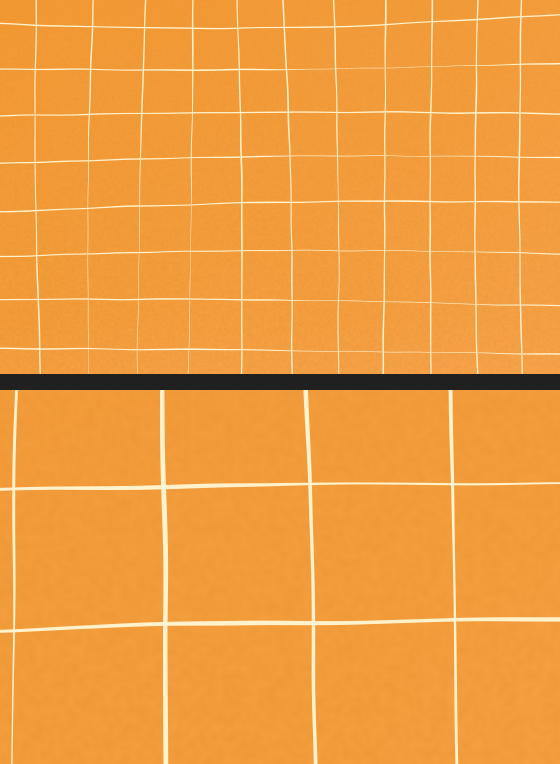
Top, the full canvas; bottom, a detail of the centre.
This pattern is drawn by a Shadertoy shader. Its source:

```glsl
// Hand-drawn wavy grid of cream lines on softly grained orange paper

const int   COLUMN_LINES = 11;
const int   ROW_LINES    = 8;
const vec2  CANVAS       = vec2(1.5, 1.0);       // drawing area, height = 1
const vec2  FIRST_LINE   = vec2(0.0957, 0.0742); // from the top left
const vec2  PITCH        = vec2(0.1295, 0.1233);
const vec2  CENTER_SHIFT = vec2(0.0352, -0.027); // uneven spacing mid-grid
const float LINE_WIDTH   = 0.0035;
const float WIDTH_WEAR   = 0.55;
const float WOBBLE       = 0.0032;
const float WOBBLE_RATE  = 7.0;
const float GRAIN_SCALE  = 130.0;
const float GRAIN_DEPTH  = 0.022;
const vec3  DEEP_ORANGE  = vec3(0.943, 0.592, 0.190);
const vec3  SOFT_ORANGE  = vec3(0.953, 0.626, 0.275);
const vec3  CREAM        = vec3(1.0, 0.95, 0.80);
const float PI           = 3.14159;

vec2 hashGradient(vec2 cell) {
    vec3 h = fract(cell.xyx * vec3(0.1031, 0.1030, 0.0973));
    h += dot(h, h.yzx + 33.33);
    float angle = 2.0 * PI * fract((h.x + h.y) * h.z);
    return vec2(cos(angle), sin(angle));
}

float gradientNoise(vec2 p) {
    vec2 i = floor(p), f = p - i;
    vec2 u = f * f * f * (f * (f * 6.0 - 15.0) + 10.0);
    vec2 e = vec2(1.0, 0.0);
    float a = dot(hashGradient(i), f);
    float b = dot(hashGradient(i + e.xy), f - e.xy);
    float c = dot(hashGradient(i + e.yx), f - e.yx);
    float d = dot(hashGradient(i + e.xx), f - e.xx);
    return mix(mix(a, b, u.x), mix(c, d, u.x), u.y);
}

// Pixel coverage of a stroke, exact even when thinner than a pixel
float strokeCoverage(float offset, float width, float pixel) {
    vec2 edges = (vec2(0.5, -0.5) * width - abs(offset)) / pixel + 0.5;
    edges = clamp(edges, 0.0, 1.0);
    return edges.x - edges.y;
}

// Position across the line: tilt, bow and wobble along t = 0..1
float linePath(float base, float tilt, float bow, float t, float along, float seed) {
    float wobble = WOBBLE * gradientNoise(vec2(along * WOBBLE_RATE, seed));
    return base + tilt * (t - 0.5) + bow * (sin(PI * t) - 1.0) + wobble;
}

float wornWidth(float along, float seed, float thinning) {
    float wear = 1.0 + WIDTH_WEAR * gradientNoise(vec2(along * 5.0, seed + 0.4));
    return LINE_WIDTH * wear * (1.0 - thinning);
}

float columnLines(vec2 p, float pixel) {
    float ink = 0.0;
    for (int n = 0; n < COLUMN_LINES; n++) {
        float i = float(n), seed = i * 3.7 + 11.3;
        float base = FIRST_LINE.x + PITCH.x * i
                   + CENTER_SHIFT.x * sin(PI * i / float(COLUMN_LINES - 1));
        float tilt = mix(0.0234, 0.004, smoothstep(6.0, 8.0, i))
                   * sin(PI * (i - 3.5) / 3.0);
        float bow = -0.008 * cos(2.0 * PI * (i - 0.5) / 9.0);
        // Left columns fade toward the bottom
        float faint = smoothstep(2.0, 1.0, abs(i - 2.0)) + 0.5 * step(abs(i - 6.0), 0.1);
        float thinning = 0.6 * faint * smoothstep(0.2, 0.65, p.y);
        float x = linePath(base, tilt, bow, p.y, p.y, seed);
        ink = max(ink, strokeCoverage(p.x - x, wornWidth(p.y, seed, thinning), pixel));
    }
    return ink;
}

float rowLines(vec2 p, float pixel) {
    float ink = 0.0, t = p.x / CANVAS.x;
    for (int n = 0; n < ROW_LINES; n++) {
        float j = float(n), seed = j * 5.3 + 71.6;
        float base = FIRST_LINE.y + PITCH.y * j
                   + CENTER_SHIFT.y * sin(PI * j / float(ROW_LINES - 1));
        float tilt = -0.0156 - 0.0098 * cos(PI * j / 2.0) + 0.0313 * smoothstep(4.0, 7.0, j);
        float bow = -0.0127 + 0.036 * exp(-0.5 * j * j) + 0.01 * smoothstep(5.0, 7.0, j);
        // Some rows run dry right of the middle
        float dry = max(mod(j, 2.0), step(6.0, j));
        float thinning = 0.55 * dry * smoothstep(0.45, 0.56, t) * smoothstep(1.0, 0.8, t);
        float y = linePath(base, tilt, bow, t, p.x, seed);
        ink = max(ink, strokeCoverage(p.y - y, wornWidth(p.x, seed, thinning), pixel));
    }
    return ink;
}

vec3 paper(vec2 p) {
    float light = 0.05 + 0.45 * p.x / CANVAS.x + 0.4 * p.y;
    light += 0.12 * gradientNoise(p * 3.0) + 0.2 * smoothstep(0.85, 1.0, p.y);
    vec3 color = mix(DEEP_ORANGE, SOFT_ORANGE, clamp(light, 0.0, 1.1));
    // Embossed grain, stronger at the bottom
    float grain = gradientNoise(p * GRAIN_SCALE) + 0.5 * gradientNoise(p * GRAIN_SCALE * 0.43);
    return color + GRAIN_DEPTH * grain * mix(0.45, 1.0, p.y);
}

void mainImage(out vec4 fragColor, in vec2 fragCoord) {
    vec2 uv = fragCoord / iResolution.xy;
    vec2 p = vec2(uv.x, 1.0 - uv.y) * CANVAS;
    float pixel = CANVAS.y / iResolution.y;
    float ink = max(columnLines(p, pixel), rowLines(p, pixel));
    fragColor = vec4(mix(paper(p), CREAM, ink), 1.0);
}
```
